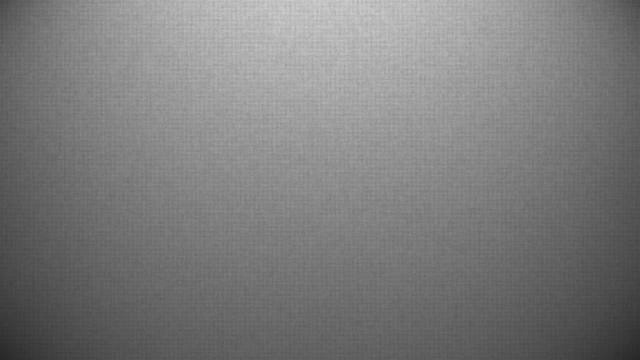
Give the GLSL for this background, as a WebGL 1 fragment shader.

```glsl
precision highp float;

// Grey woven cloth lit softly from the top centre, darkening to the corners.
// A vertical ramp, a spotlight and a vignette set the light; a cosine grid
// with stretched value noise adds the threads and the grain.

uniform vec2 u_resolution;

// Light
const float BOTTOM_LEVEL = 0.375;
const float TOP_LEVEL = 0.715;
const vec2 GLOW_CENTRE = vec2(0.5, 1.02);
const vec2 GLOW_SIZE = vec2(0.22, 0.36);
const float GLOW_STRENGTH = 0.05;
const float SIDE_SHADE = 0.38;
const float SIDE_POWER = 2.4;
const float CORNER_SHADE = 0.22;

// Cloth, with frequencies per canvas height
const float WEAVE_COUNT = 80.0;
const float THREAD_COUNT = 240.0;
const float THREAD_STRETCH = 4.0;
const float GRAIN_COUNT = 288.0;
const float WEAVE_DEPTH = 0.016;
const float THREAD_DEPTH = 0.05;
const float GRAIN_DEPTH = 0.07;

const float TAU = 6.283185;

// Sineless hash in 0..1
float hash(vec2 p) {
    vec3 q = fract(vec3(p.xyx) * 0.1031);
    q += dot(q, q.yzx + 33.33);
    return fract((q.x + q.y) * q.z);
}

// Smooth value noise, centred on zero
float noise(vec2 p) {
    vec2 cell = floor(p);
    vec2 f = fract(p);
    f = f * f * (3.0 - 2.0 * f);
    float low = mix(hash(cell), hash(cell + vec2(1.0, 0.0)), f.x);
    float high = mix(hash(cell + vec2(0.0, 1.0)), hash(cell + 1.0), f.x);
    return mix(low, high, f.y) - 0.5;
}

// Broad illumination over the canvas, uv in 0..1
float lighting(vec2 uv) {
    vec2 glowOffset = (uv - GLOW_CENTRE) / GLOW_SIZE;
    float light = mix(BOTTOM_LEVEL, TOP_LEVEL, uv.y);
    light += GLOW_STRENGTH * exp(-dot(glowOffset, glowOffset));

    vec2 edge = abs(2.0 * uv - 1.0);
    float side = SIDE_SHADE * pow(edge.x, SIDE_POWER);
    float corner = CORNER_SHADE * pow(edge.x * edge.y, 4.0);
    return light * (1.0 - side - corner);
}

// Relative brightness of the threads and the grain
float cloth(vec2 p) {
    vec2 ribs = cos(TAU * WEAVE_COUNT * p);
    float weave = WEAVE_DEPTH * (ribs.x + ribs.y);

    vec2 fine = p * THREAD_COUNT;
    float across = noise(fine * vec2(1.0 / THREAD_STRETCH, 1.0));
    float along = noise(fine * vec2(1.0, 1.0 / THREAD_STRETCH) + 71.0);
    float threads = THREAD_DEPTH * (across + along);

    // Shifted by half a cell so the grain stays crisp at cell centres
    float grain = GRAIN_DEPTH * noise(p * GRAIN_COUNT + 0.5);
    return 1.0 + weave + threads + grain;
}

void main() {
    vec2 uv = gl_FragCoord.xy / u_resolution;
    vec2 p = gl_FragCoord.xy / u_resolution.y;
    gl_FragColor = vec4(vec3(lighting(uv) * cloth(p)), 1.0);
}
```
